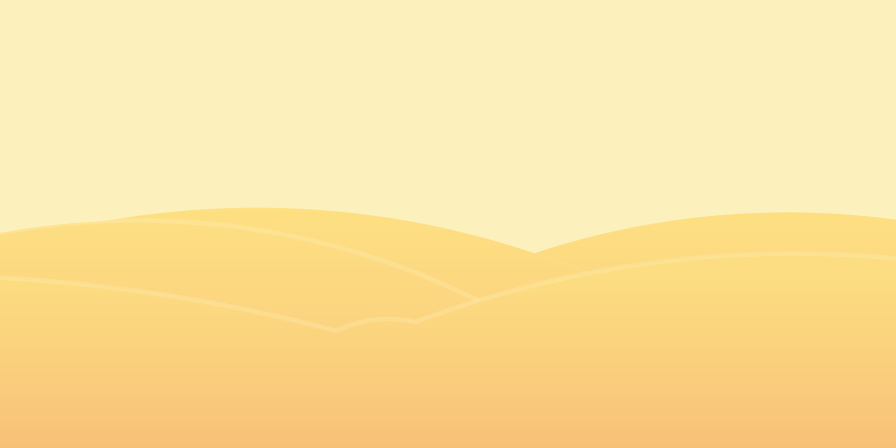
Reproduce this background procedurally as a Shadertoy shader.

```glsl
// Pale yellow sky above soft, overlapping sand dunes with light crests.

// Colours
const vec3 SKY         = vec3(0.989, 0.943, 0.743);
const vec3 BACK_TOP    = vec3(0.994, 0.878, 0.512);
const vec3 BACK_BOTTOM = vec3(0.984, 0.827, 0.499);
const vec3 FRONT_TOP   = vec3(0.990, 0.868, 0.508);
const vec3 FRONT_BOTTOM = vec3(0.973, 0.757, 0.471);

// Gradient spans, in canvas heights
const vec2 BACK_SPAN  = vec2(0.263, 0.536);
const vec2 FRONT_SPAN = vec2(0.0, 0.388);

// Dunes: crest x, crest y, radius of curvature
const vec3 FAR_LEFT    = vec3(0.573, 0.5365, 1.943);
const vec3 FAR_RIGHT   = vec3(1.758, 0.526, 1.797);
const vec3 MIDDLE      = vec3(0.307, 0.508, 1.706);
const vec3 FRONT_RIGHT = vec3(1.771, 0.434, 2.410);
const vec3 FRONT_LEFT  = vec3(-0.208, 0.386, 3.760);
const vec3 FRONT_MOUND = vec3(0.867, 0.288, 0.273);

// Crest lines
const float CREST_WIDTH = 0.0104;
const float CREST_ALPHA = 0.27;
const float SEAM_WIDTH  = 0.002;
const float SEAM_ALPHA  = 0.15;

// Signed distance to a round dune, negative inside
float dune(vec2 p, vec3 d) {
    return length(p - vec2(d.x, d.y - d.z)) - d.z;
}

// Antialiased coverage of a signed distance
float cover(float dist, float pixel) {
    return clamp(0.5 - dist / pixel, 0.0, 1.0);
}

// Coverage of a line along the zero contour
float crest(float dist, float width, float pixel) {
    return cover(abs(dist) - 0.5 * width, pixel);
}

vec3 verticalGradient(float y, vec2 span, vec3 bottom, vec3 top) {
    return mix(bottom, top, clamp((y - span.x) / (span.y - span.x), 0.0, 1.0));
}

void mainImage(out vec4 fragColor, in vec2 fragCoord) {
    vec2 p = fragCoord / iResolution.y;
    float pixel = 1.0 / iResolution.y;

    vec3 backSand = verticalGradient(p.y, BACK_SPAN, BACK_BOTTOM, BACK_TOP);
    vec3 frontSand = verticalGradient(p.y, FRONT_SPAN, FRONT_BOTTOM, FRONT_TOP);

    float farLeft = dune(p, FAR_LEFT);
    float farRight = dune(p, FAR_RIGHT);
    float middle = dune(p, MIDDLE);
    float front = min(dune(p, FRONT_RIGHT),
                      min(dune(p, FRONT_LEFT), dune(p, FRONT_MOUND)));

    // Far dunes with a faint seam where they overlap
    vec3 col = mix(SKY, backSand, cover(min(farLeft, farRight), pixel));
    col = mix(col, SKY, SEAM_ALPHA * crest(farLeft, SEAM_WIDTH, pixel));

    // Middle dune
    col = mix(col, backSand, cover(middle, pixel));
    col = mix(col, SKY, CREST_ALPHA * crest(middle, CREST_WIDTH, pixel));

    // Front dunes share one outline
    col = mix(col, frontSand, cover(front, pixel));
    col = mix(col, SKY, CREST_ALPHA * crest(front, CREST_WIDTH, pixel));

    fragColor = vec4(col, 1.0);
}
```
